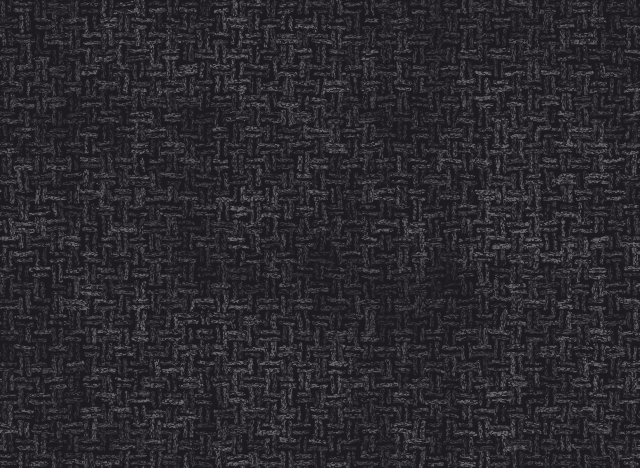
Give the GLSL for this texture, as a Shadertoy shader.

```glsl
// Dark basket-weave cloth: paired chalky strands alternating across and down, unevenly worn.

const vec2 WEAVE_COUNT = vec2(39.0, 30.0);   // weave cells across and down
const vec3 CLOTH_DARK = vec3(0.108, 0.102, 0.120);
const vec3 STRAND_LIGHT = vec3(0.405, 0.400, 0.415);

float hash(vec2 p) {
    vec3 q = fract(vec3(p.xyx) * 0.1031);
    q += dot(q, q.yzx + 33.33);
    return fract((q.x + q.y) * q.z);
}

// Cellular noise: x is the distance to the nearest point, y its random value
vec2 cellular(vec2 p) {
    vec2 cell = floor(p);
    vec2 nearest = vec2(9.0, 0.0);
    for (int j = -1; j <= 1; j++)
    for (int i = -1; i <= 1; i++) {
        vec2 id = cell + vec2(i, j);
        vec2 point = id + vec2(hash(id), hash(id + 57.3));
        float d = distance(p, point);
        if (d < nearest.x) nearest = vec2(d, hash(id + 131.7));
    }
    return nearest;
}

// Layered sines, roughly -1 to 1
float waves(vec2 p) {
    float sum = 0.0;
    float amplitude = 0.5;
    for (int i = 0; i < 4; i++) {
        sum += amplitude * sin(p.x + 1.7 * sin(p.y)) * cos(p.y - 0.8 * sin(p.x));
        p = mat2(1.5, 1.1, -1.1, 1.5) * p + 2.3;
        amplitude *= 0.6;
    }
    return sum;
}

// Soft capsule lying along x
float strand(vec2 p, float halfLength, float halfWidth, float soft) {
    float beyond = max(abs(p.x) - halfLength, 0.0);
    float d = length(vec2(beyond, p.y));
    return 1.0 - smoothstep(halfWidth - soft, halfWidth + soft, d);
}

// Two parallel strands of one cell, with random slant, length and strength
float strandPair(vec2 p, vec2 id, float soft) {
    float cover = 0.0;
    for (int k = 0; k < 2; k++) {
        vec2 seed = id * 2.0 + float(k) * 71.0;
        float side = float(k) * 2.0 - 1.0;
        float slant = (hash(seed + 3.1) - 0.5) * 0.22;
        vec2 shift = (vec2(hash(seed + 7.7), hash(seed + 11.9)) - 0.5) * vec2(0.22, 0.10);
        vec2 q = p - vec2(0.0, side * 0.21) - shift;
        q.y += slant * q.x + 0.025 * sin(q.x * 7.0 + hash(seed) * 6.3);
        float halfLength = mix(0.34, 0.60, hash(seed + 17.3));
        float halfWidth = mix(0.10, 0.17, hash(seed + 23.5));
        float strength = mix(0.45, 1.0, hash(seed + 29.1));
        cover = max(cover, strength * strand(q, halfLength, halfWidth, soft));
    }
    return cover;
}

// Strongest strand at p: x is its cover, y is 1 where it runs upright
vec2 weave(vec2 p, float soft) {
    vec2 best = vec2(0.0);
    for (int j = -1; j <= 1; j++)
    for (int i = -1; i <= 1; i++) {
        vec2 id = floor(p) + vec2(i, j);
        vec2 local = p - id - 0.5;
        float upright = mod(id.x + id.y, 2.0);
        vec2 along = upright > 0.5 ? local.yx : local;
        float cover = strandPair(along, id + 40.0, soft) * mix(1.0, 0.82, upright);
        if (cover > best.x) best = vec2(cover, upright);
    }
    return best;
}

// Broad fading, with some columns and rows rubbed brighter
float wear(vec2 uv, vec2 p) {
    float patches = waves(uv * vec2(7.0, 5.0) + vec2(1.2, 4.1));
    float column = hash(vec2(floor(p.x), 5.0)) - 0.5;
    float row = hash(vec2(9.0, floor(p.y))) - 0.5;
    return clamp(0.86 + 0.34 * patches + 0.26 * column + 0.14 * row, 0.35, 1.25);
}

// Dry grain stretched along the strand
float chalkGrain(vec2 p, float upright) {
    vec2 stretch = upright > 0.5 ? vec2(12.0, 7.0) : vec2(7.0, 12.0);
    vec2 speck = cellular(p * stretch);
    return mix(0.12, 1.25, speck.y) * (1.0 - 0.7 * smoothstep(0.3, 0.9, speck.x));
}

void mainImage(out vec4 fragColor, in vec2 fragCoord) {
    vec2 uv = fragCoord / iResolution.xy;
    vec2 p = uv * WEAVE_COUNT;
    float pixel = WEAVE_COUNT.y / iResolution.y;

    // Threads wander slightly and have ragged edges
    vec2 wander = vec2(waves(p * 0.35), waves(p.yx * 0.35 + 8.0)) * 0.14;
    vec2 ragged = vec2(waves(p * 9.0), waves(p * 9.0 + 5.0)) * 0.05;
    vec2 threads = weave(p + wander + ragged, max(0.07, pixel * 0.75));

    float tone = threads.x * wear(uv, p) * chalkGrain(p, threads.y);
    tone = clamp(tone * 1.15 - 0.03, 0.0, 1.0);

    fragColor = vec4(mix(CLOTH_DARK, STRAND_LIGHT, tone), 1.0);
}
```
